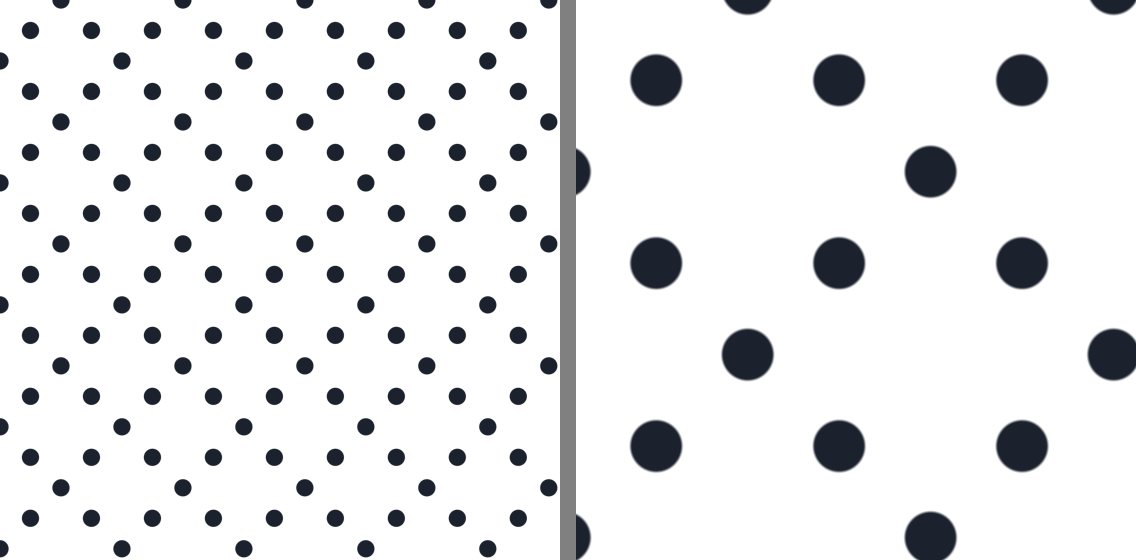
Left: the whole. Right: its middle third, enlarged.
A WebGL 2 fragment shader for this pattern:

```glsl
#version 300 es
precision highp float;

uniform vec2 u_resolution;
out vec4 fragColor;

const vec3 PAPER = vec3(1.0);
const vec3 INK = vec3(0.106, 0.129, 0.178);
const float CELLS_ACROSS = 9.184;
const float DOT_RADIUS = 0.141;   // in cells
const float EDGE_SOFTNESS = 0.0022; // in canvas units

// Distance to the nearest node of a square lattice
float latticeDistance(vec2 p, vec2 origin, float period) {
    vec2 local = mod(p - origin + 0.5 * period, period) - 0.5 * period;
    return length(local);
}

// Signed distance to the dots: one in every cell centre,
// plus one on every second cell corner, as on a checkerboard
float dotField(vec2 p, float radius) {
    float centres = latticeDistance(p, vec2(0.5), 1.0);
    float evenCorners = latticeDistance(p, vec2(1.0, 0.0), 2.0);
    float oddCorners = latticeDistance(p, vec2(0.0, 1.0), 2.0);
    return min(centres, min(evenCorners, oddCorners)) - radius;
}

// Smooth coverage of a shape from its signed distance
float coverage(float signedDistance, float edgeWidth) {
    return 1.0 - smoothstep(-0.5 * edgeWidth, 0.5 * edgeWidth, signedDistance);
}

void main() {
    vec2 uv = gl_FragCoord.xy / u_resolution;

    // The grid starts at the upper left corner
    vec2 grid = vec2(uv.x, 1.0 - uv.y) * CELLS_ACROSS;

    float pixel = 1.0 / min(u_resolution.x, u_resolution.y);
    float edgeWidth = max(EDGE_SOFTNESS, 1.5 * pixel) * CELLS_ACROSS;

    float ink = coverage(dotField(grid, DOT_RADIUS), edgeWidth);
    fragColor = vec4(mix(PAPER, INK, ink), 1.0);
}
```
